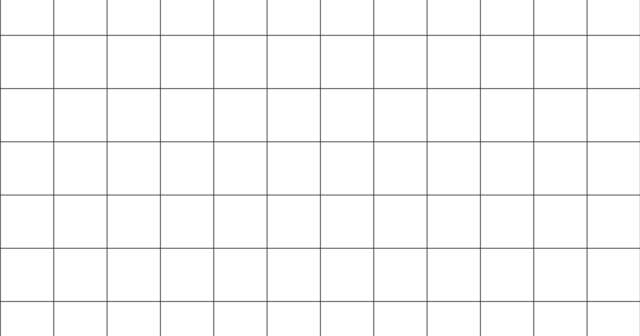
This pattern is drawn by a Shadertoy shader. Its source:

```glsl
const vec2 CELLS = vec2(12.0, 6.3125);          // repeats across and down
const vec2 FIRST_LINE = vec2(0.0078, 0.6641);   // from the top left, in cells
const float LINE_WIDTH = 1.0 / 64.0;            // in cells
const vec3 PAPER = vec3(1.0);
const vec3 INK = vec3(0.2);

// Integral of a unit tent filter from minus infinity to t
vec2 tentIntegral(vec2 t) {
    t = clamp(t, -1.0, 1.0);
    return 0.5 + t - 0.5 * t * abs(t);
}

// Filtered coverage of the nearest vertical and horizontal line
vec2 lineCoverage(vec2 cellPos, float width, vec2 pixelSize) {
    vec2 dist = abs(fract(cellPos + 0.5) - 0.5);
    return tentIntegral((dist + 0.5 * width) / pixelSize)
         - tentIntegral((dist - 0.5 * width) / pixelSize);
}

void mainImage(out vec4 fragColor, in vec2 fragCoord) {
    vec2 uv = fragCoord / iResolution.xy;
    vec2 cellPos = vec2(uv.x, 1.0 - uv.y) * CELLS - FIRST_LINE;
    vec2 pixelSize = CELLS / iResolution.xy;

    // Join both line directions without darkening the crossings twice
    vec2 coverage = lineCoverage(cellPos, LINE_WIDTH, pixelSize);
    float ink = 1.0 - (1.0 - coverage.x) * (1.0 - coverage.y);

    fragColor = vec4(mix(PAPER, INK, ink), 1.0);
}
```
